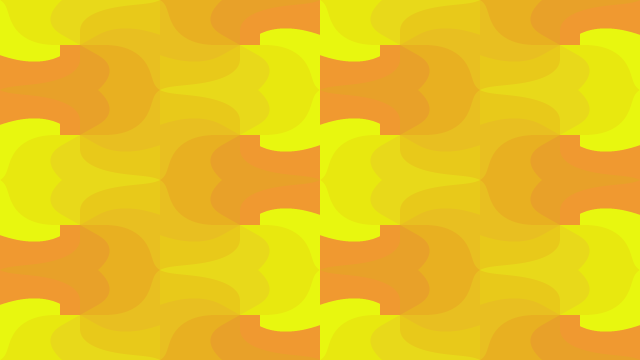
Reproduce this pattern procedurally as a Shadertoy shader.

```glsl
// Eight flat bands from lemon to orange wind around a vortex in each tile.
// Tiles mirror vertically and glide-reflect across, two repeats each way;
// a swirl that fades with radius bends the straight sectors into lobes.

const float TAU = 6.2831853;
const vec2 REPEATS = vec2(2.0);
const float BANDS = 8.0;
const float SWIRL_TURNS = 0.125;    // one band of twist at the vortex
const float SWIRL_INNER = 0.3;      // full twist inside this radius
const float SWIRL_OUTER = 1.4142;   // no twist at the tile corners
const float NOTCH_WIDTH = 0.25;     // length of the unwrapped seam
const int SAMPLES = 4;              // antialiasing samples per axis

// Folds the canvas into one tile, each axis spanning -1 to 1.
vec2 foldTile(vec2 uv, vec2 repeats) {
    vec2 p = uv * repeats;
    float column = fract(p.x);
    float glide = step(0.5, column) * 0.5;
    float across = 1.0 - abs(2.0 * column - 1.0);
    float down = abs(2.0 * fract(p.y + glide + 0.5) - 1.0);
    return 2.0 * vec2(across, down) - 1.0;
}

// Position around the vortex, 0 to 1, twisted most near the center.
float vortexTurn(vec2 p, float twist, float notch) {
    float angle = atan(-p.y, -p.x + 1e-6);
    float fade = 1.0 - smoothstep(SWIRL_INNER, SWIRL_OUTER, length(p));
    float turn = fract(angle / TAU) + twist * fade;
    // Close to the vortex the last band fills the seam instead of wrapping.
    return p.x > -notch ? min(turn, 0.9999) : fract(turn);
}

vec3 bandColor(float turn) {
    vec3 palette[8] = vec3[8](
        vec3(0.91, 0.97, 0.06), vec3(0.91, 0.91, 0.06),
        vec3(0.91, 0.85, 0.10), vec3(0.91, 0.79, 0.10),
        vec3(0.91, 0.75, 0.13), vec3(0.91, 0.69, 0.13),
        vec3(0.91, 0.63, 0.16), vec3(0.94, 0.60, 0.19));
    return palette[clamp(int(turn * BANDS), 0, 7)];
}

vec3 pattern(vec2 uv) {
    vec2 tile = foldTile(uv, REPEATS);
    return bandColor(vortexTurn(tile, SWIRL_TURNS, NOTCH_WIDTH));
}

void mainImage(out vec4 fragColor, in vec2 fragCoord) {
    // Average a small grid of samples to smooth the band edges.
    vec3 color = vec3(0.0);
    for (int j = 0; j < SAMPLES; j++) {
        for (int i = 0; i < SAMPLES; i++) {
            vec2 offset = (vec2(i, j) + 0.5) / float(SAMPLES) - 0.5;
            color += pattern((fragCoord + offset) / iResolution.xy);
        }
    }
    fragColor = vec4(color / float(SAMPLES * SAMPLES), 1.0);
}
```
